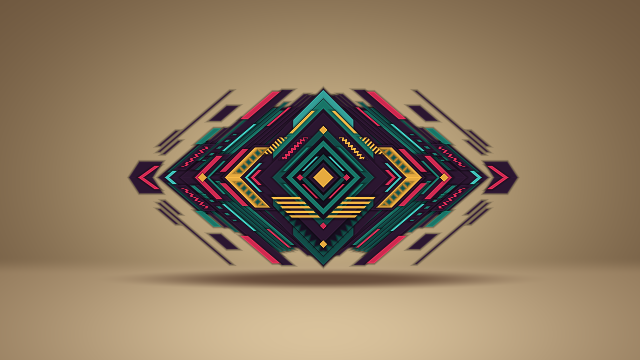
Write a Shadertoy shader that draws this background.

```glsl
// A mirrored ornament of layered diamonds and chevrons floating over a sandy studio floor.

const float CANVAS_HEIGHT = 432.0;          // design units from bottom to top
const vec2  CENTRE = vec2(4.0, 3.0);        // ornament centre from canvas middle
const float WING_SLOPE = 0.85;              // rise over run of the wing bars
const float LAYER_SHADOW = 0.38;
const vec3 PURPLE = vec3(0.18, 0.09, 0.20);
const vec3 NIGHT  = vec3(0.09, 0.06, 0.13);
const vec3 PINE   = vec3(0.07, 0.32, 0.30);
const vec3 TEAL   = vec3(0.10, 0.49, 0.43);
const vec3 CYAN   = vec3(0.25, 0.78, 0.74);
const vec3 PINK   = vec3(0.86, 0.17, 0.33);
const vec3 GOLD   = vec3(0.96, 0.71, 0.26);
const vec3 WALL_DARK  = vec3(0.40, 0.31, 0.22);
const vec3 WALL_GLOW  = vec3(0.82, 0.73, 0.56);
const vec3 FLOOR_DARK = vec3(0.50, 0.40, 0.29);
const vec3 FLOOR_GLOW = vec3(0.85, 0.76, 0.61);
const vec3 SHADOW     = vec3(0.28, 0.17, 0.12);

float pixel;                                // size of one pixel in design units

float hash(float n) {
    n = fract(n * 0.1031);
    n *= n + 33.33;
    return fract(n * (n + n));
}

float span(float v, float lo, float hi) { return max(lo - v, v - hi); }
float wave(float t, float period) { return abs(fract(t / period) - 0.5) * 4.0 - 1.0; }

// Bar between two reaches along a slanted axis, cut by height
float bar(float reach, float steep, float lo, float hi, float h, float h0, float h1) {
    return max(span(reach, lo, hi) / length(vec2(1.0, steep)), span(h, h0, h1));
}

// Lay one raised shape with a soft contact shadow and a lit rim
void paint(inout vec3 col, float d, vec3 ink) {
    col *= 1.0 - LAYER_SHADOW * (1.0 - smoothstep(0.0, 3.0, d));
    ink *= 0.94 + 0.22 * smoothstep(-1.6, -0.2, d);
    col = mix(col, ink, 1.0 - smoothstep(-0.6 * pixel, 0.6 * pixel, d));
}

vec3 studio(vec2 q) {
    vec2 w = q / vec2(330.0, 210.0), f = (q + vec2(0.0, 185.0)) / vec2(380.0, 130.0);
    vec3 wall = mix(WALL_DARK, WALL_GLOW, exp(-dot(w, w)));
    vec3 ground = mix(FLOOR_DARK, FLOOR_GLOW, exp(-dot(f, f)));
    vec3 col = mix(ground, wall, smoothstep(-114.0, -92.0, q.y));
    float shade = length((q - vec2(2.0, -119.0)) / vec2(280.0, 14.0));
    return mix(col, SHADOW, 0.72 * (1.0 - smoothstep(0.25, 1.0, shade)));
}

void wings(inout vec3 col, float a, float h, float side) {
    float k = 1.0 / WING_SLOPE, u = a + h * k;
    paint(col, bar(u, k, 90.0, 198.0, h, -1.0, 44.0), PURPLE);
    paint(col, bar(u, k, 90.0, 172.0, h, -1.0, 84.0), PURPLE);
    // Stacked bands with scattered lengths
    for (int i = 0; i < 16; i++) {
        float n = float(i), lo = 100.0 + 6.0 * n, r = hash(n + 7.0 + 31.0 * side);
        float top = mix(100.0, 48.0, smoothstep(165.0, 195.0, lo)) - 24.0 * r;
        vec3 ink = r < 0.35 ? PURPLE : (r < 0.75 ? PINE : TEAL);
        paint(col, bar(u, k, lo, lo + 5.0, h, 24.0 * hash(n + 53.0), top), ink);
    }
    // Long accents
    paint(col, bar(u, k, 160.0, 173.0, h, 26.0, 105.0), PURPLE);
    paint(col, bar(u, k, 173.0, 182.0, h, 70.0, 103.0), PINK);
    paint(col, bar(u, k, 192.0, 201.0, h, 40.0, 59.0), TEAL);
    paint(col, bar(u, k, 156.0, 159.0, h, 32.0, 64.0), CYAN);
    paint(col, bar(u, k, 138.0, 141.0, h, 62.0, 84.0), PINK);
    paint(col, bar(u, k, 176.0, 191.0, h, 9.0, 40.0), PURPLE);
    paint(col, bar(u + 2.5 * wave(h, 5.0), k, 181.5, 184.5, h, 13.0, 37.0), PINK);
    paint(col, bar(u, k, 185.0, 190.0, h, -1.0, 8.0), CYAN);
    float stud = abs(mod(h, 8.0) - 4.0) - 1.3;
    paint(col, max(stud, bar(u, k, 165.0, 169.0, h, 20.0, 52.0)), TEAL);
    // Detached slabs, hairlines and end chevron
    paint(col, bar(u, k, 203.0, 217.0, h, 68.0, 86.0), PURPLE);
    paint(col, bar(u, k, 232.0, 234.5, h, 31.0, 104.0), PURPLE);
    paint(col, bar(u, k, 240.0, 243.0, h, 38.0, 56.0), PURPLE);
    paint(col, bar(u, k, 223.0, 226.0, h, 28.0, 44.0), PURPLE);
    paint(col, bar(a + 0.65 * h, 0.65, 205.0, 233.0, h, -1.0, 19.0), PURPLE);
    paint(col, bar(a + 1.4 * h, 1.4, 216.0, 222.0, h, -1.0, 14.0), PINK);
}

void heart(inout vec3 col, vec2 q, float a, float h) {
    float d = a + h, along = a - h, up = step(0.0, q.y);
    paint(col, (d - 107.0) * 0.7, PURPLE);
    paint(col, max(bar(d, 1.0, 95.0, 105.0, h, 0.0, 110.0), a - 36.0), mix(PINE, CYAN * 0.85, up));
    paint(col, max(bar(d, 1.0, 83.0, 94.0, h, 20.0, 110.0), a - 60.0), mix(PINE, TEAL, up));
    // Side chevrons
    paint(col, bar(d, 1.0, 138.0, 156.0, h, -1.0, 28.0), PURPLE);
    paint(col, bar(d, 1.0, 147.0, 154.0, h, -1.0, 26.0), PINK);
    paint(col, bar(d, 1.0, 137.0, 140.0, h, -1.0, 20.0), TEAL);
    paint(col, bar(d, 1.0, 124.0, 131.0, h, 7.0, 34.0), PINK);
    paint(col, abs(a - 145.0) + h - 5.0, GOLD);
    paint(col, bar(d, 1.0, 96.0, 122.0, h, -1.0, 39.0), PURPLE);
    paint(col, bar(d, 1.0, 100.0, 118.0, h, -1.0, 36.0), GOLD);
    float keys = max(abs(mod(along, 11.0) - 5.5) - 3.0, span(d, 104.5, 111.5)) * 0.7;
    paint(col, max(keys, span(h, 6.0, 33.0)), PINE);
    paint(col, bar(d, 1.0, 91.0, 94.0, h, -1.0, 17.0), CYAN);
    paint(col, bar(d, 1.0, 83.0, 87.0, h, -1.0, 9.0), PINK);
    // Trim above and toothed trim below
    paint(col, max(bar(d, 1.0, 90.0, 94.0, h, 53.0, 80.0), -q.y), GOLD);
    float ticks = max(abs(mod(along, 6.0) - 3.0) - 1.4, span(d, 91.0, 101.0)) * 0.7;
    paint(col, max(ticks, max(span(h, 28.0, 48.0), -q.y)), GOLD);
    float teeth = (d - 88.0 - 5.0 * wave(along, 12.0)) * 0.4;
    paint(col, max(max(teeth, 78.0 - d), span(q.y, -88.0, -38.0)), NIGHT);
    // Nested diamonds
    paint(col, (d - 78.0) * 0.7, PURPLE);
    float zig = bar(d + 2.5 * wave(along, 7.0), 1.0, 68.0, 72.0, q.y, 22.0, 48.0);
    paint(col, zig, q.x > 0.0 ? GOLD : PINK);
    paint(col, (abs(d - 56.0) - 5.0) * 0.7, PINE);
    paint(col, bar(d, 1.0, 53.0, 56.0, h, 8.0, 36.0), TEAL);
    paint(col, (d - 47.0) * 0.7, NIGHT);
    paint(col, (abs(d - 41.0) - 3.5) * 0.7, TEAL);
    paint(col, bar(d, 1.0, 31.0, 33.5, h, 8.0, 25.0), mix(PINK, CYAN, up));
    paint(col, (abs(d - 25.0) - 3.0) * 0.7, PINE);
    paint(col, abs(a - 28.0) + h - 4.0, PINK);
    paint(col, (d - 18.0) * 0.7, PURPLE);
    paint(col, (d - 12.0) * 0.7, GOLD);
    // Gold louvres and jewels
    float louvre = abs(mod(q.y, 5.5) - 2.75) - 1.3;
    paint(col, max(max(louvre, span(d, 52.0, 86.0) * 0.7), span(q.y, -49.5, -22.0)), GOLD);
    paint(col, a + abs(q.y - 57.0) - 5.0, GOLD);
    paint(col, a + abs(q.y + 80.0) - 4.5, GOLD);
    paint(col, a + abs(q.y + 58.0) - 4.0, PINK);
}

void mainImage(out vec4 fragColor, in vec2 fragCoord) {
    pixel = CANVAS_HEIGHT / iResolution.y;
    vec2 q = (fragCoord - 0.5 * iResolution.xy) * pixel;
    vec3 col = studio(q);
    q -= CENTRE;
    vec2 fold = abs(q);
    wings(col, fold.x, fold.y, step(0.0, q.y));
    heart(col, q, fold.x, fold.y);
    fragColor = vec4(col, 1.0);
}
```
